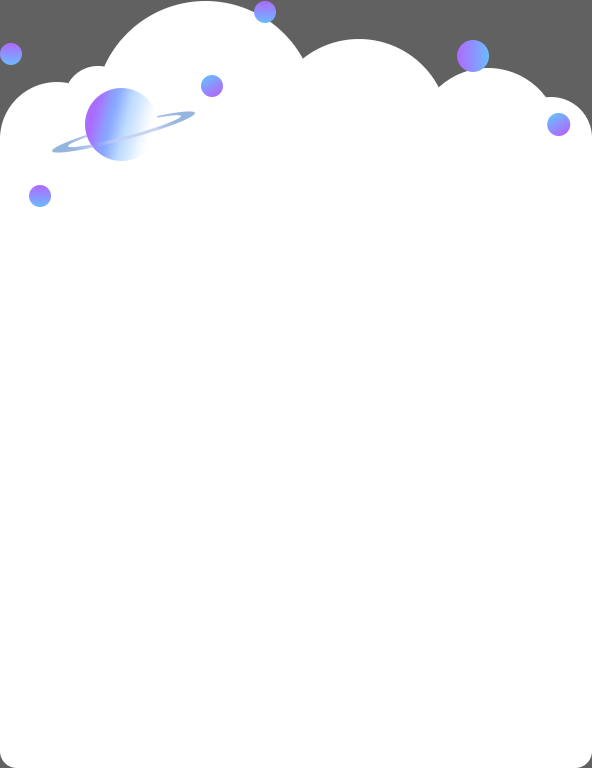
Write a WebGL 1 fragment shader that draws this background.

```glsl
precision highp float;
uniform vec2 u_resolution;

// Lengths are in percent of the canvas height.
#define SKY vec3(0.38)
#define PURPLE vec3(0.69, 0.41, 1.0)
#define BLUE vec3(0.42, 0.73, 1.0)
#define RING_TIP vec3(0.59, 0.71, 0.87)
#define RING_PALE vec3(0.76, 0.81, 0.95)
#define PLANET vec3(15.82, 83.79, 4.75)
#define RING_CENTER vec2(16.08, 82.81)
#define RING_TILT 0.262
#define CLOUD_BASE 82.0
#define CORNER 2.2

float pixel;

float coverage(float d) {
  return clamp(0.5 - d / pixel, 0.0, 1.0);
}

// Circles are packed as center.xy, radius.
float circle(vec2 p, vec3 c) {
  return length(p - c.xy) - c.z;
}

float roundBox(vec2 p, vec2 halfSize, float r) {
  vec2 q = abs(p) - halfSize + r;
  return length(max(q, 0.0)) + min(max(q.x, q.y), 0.0) - r;
}

float ellipse(vec2 p, vec2 r) {
  float f = length(p / r) + 0.0001;
  return f * (f - 1.0) / max(length(p / (r * r)), 0.0001);
}

// Cloud bank resting on a panel with rounded lower corners
float cloudPanel(vec2 p, float width) {
  vec2 halfSize = vec2(0.5 * width, 50.0);
  float d = max(roundBox(p - halfSize, halfSize, CORNER), p.y - CLOUD_BASE);
  d = min(d, circle(p, vec3(7.42, 81.9, 7.42)));
  d = min(d, circle(p, vec3(12.76, 86.98, 4.43)));
  d = min(d, circle(p, vec3(26.76, 85.42, 14.45)));
  d = min(d, circle(p, vec3(46.74, 83.2, 11.72)));
  d = min(d, circle(p, vec3(63.54, 81.77, 9.375)));
  return min(d, circle(p, vec3(width - 5.34, 82.03, 5.34)));
}

// Small ball shaded from purple to blue along a direction
vec3 addBall(vec3 color, vec2 p, vec3 ball, vec2 direction) {
  float t = 0.5 + 0.5 * dot(p - ball.xy, direction) / ball.z;
  vec3 shade = mix(PURPLE, BLUE, clamp(t, 0.0, 1.0));
  return mix(color, shade, coverage(circle(p, ball)));
}

vec3 planetShade(vec2 p) {
  float t = 0.5 + 0.5 * dot(p - PLANET.xy, vec2(0.97, -0.24)) / PLANET.z;
  vec3 shade = mix(vec3(0.67, 0.42, 1.0), vec3(0.53, 0.65, 1.0), smoothstep(0.05, 0.36, t));
  shade = mix(shade, vec3(0.74, 0.86, 1.0), smoothstep(0.3, 0.6, t));
  return mix(shade, vec3(1.0), smoothstep(0.5, 0.95, t));
}

// Planet with the far side of its ring hidden behind it
vec3 addPlanet(vec3 color, vec2 p) {
  float c = cos(RING_TILT), s = sin(RING_TILT);
  vec2 q = mat2(c, -s, s, c) * (p - RING_CENTER);
  float ring = max(ellipse(q, vec2(9.62, 1.02)),
                   -ellipse(q - vec2(0.15, 0.08), vec2(7.6, 0.7)));
  vec3 ringColor = mix(RING_PALE, RING_TIP, smoothstep(3.5, 7.5, abs(q.x)));
  float disk = coverage(circle(p, PLANET));
  float front = smoothstep(0.1, -0.1, q.y) * smoothstep(-4.5, -0.5, q.x);
  float visible = mix(1.0, 0.85 * front, disk);
  color = mix(color, planetShade(p), disk);
  return mix(color, ringColor, coverage(ring) * visible);
}

void main() {
  pixel = 100.0 / u_resolution.y;
  vec2 p = gl_FragCoord.xy * pixel;
  float width = u_resolution.x * pixel;

  vec3 color = mix(SKY, vec3(1.0), coverage(cloudPanel(p, width)));
  color = addPlanet(color, p);

  vec2 down = vec2(0.0, -1.0);
  vec2 upLeft = vec2(-0.5, 0.87);
  color = addBall(color, p, vec3(1.43, 92.97, 1.43), down);
  color = addBall(color, p, vec3(34.51, 98.44, 1.43), down);
  color = addBall(color, p, vec3(5.21, 74.48, 1.43), down);
  color = addBall(color, p, vec3(27.6, 88.8, 1.43), upLeft);
  color = addBall(color, p, vec3(72.75, 83.79, 1.5), upLeft);
  color = addBall(color, p, vec3(61.59, 92.71, 2.08), vec2(1.0, 0.0));

  gl_FragColor = vec4(color, 1.0);
}
```
